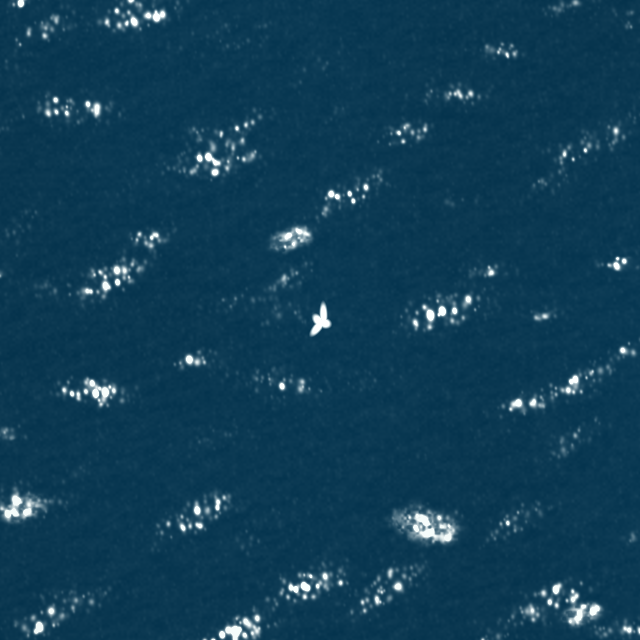
Reproduce this texture procedurally as a Shadertoy shader.

```glsl
// Deep blue open sea seen from above, flecked with sun glints and foam.
// Tilted elliptical swarms set a density field; two turned grids of small
// jittered glints are lit by that field, with some foam and faint grain added.

#define WATER vec3(0.036, 0.218, 0.318)
#define GLINT vec3(0.97, 1.0, 0.995)
#define SWARM_CELLS 9.0
#define SWARM_SIZE vec2(0.031, 0.0115)
#define SWARM_TILT 0.3
#define COARSE_CELLS 66.0
#define FINE_CELLS 115.0
#define GLINT_RADIUS 0.0051
#define COARSE_GAIN 7.5
#define FINE_GAIN 2.6
#define GRAIN 0.026

float hash(vec2 p) {
    return fract(sin(dot(p, vec2(127.1, 311.7))) * 43758.5453);
}

vec2 hash2(vec2 p) {
    return vec2(hash(p), hash(p + 37.3));
}

float noise(vec2 p) {
    vec2 i = floor(p), f = fract(p);
    f = f * f * (3.0 - 2.0 * f);
    return mix(mix(hash(i), hash(i + vec2(1, 0)), f.x),
               mix(hash(i + vec2(0, 1)), hash(i + vec2(1, 1)), f.x), f.y);
}

vec2 rotate(vec2 p, float a) {
    float c = cos(a), s = sin(a);
    return vec2(c * p.x + s * p.y, c * p.y - s * p.x);
}

// Soft lobe from a to b, widest in the middle
float lobe(vec2 p, vec2 a, vec2 b, float width) {
    vec2 axis = 0.5 * (b - a);
    vec2 q = p - 0.5 * (a + b);
    float along = dot(q, axis) / dot(axis, axis);
    float across = dot(q, vec2(-axis.y, axis.x)) / (length(axis) * width);
    return 1.0 - smoothstep(0.6, 1.3, length(vec2(along, across)));
}

// Density of glints: one tilted Gaussian swarm per coarse cell
float swarms(vec2 uv) {
    vec2 cell = floor(uv * SWARM_CELLS);
    float density = 0.0;
    for (int y = -1; y <= 1; y++)
    for (int x = -1; x <= 1; x++) {
        vec2 id = cell + vec2(x, y);
        vec2 d = uv - (id + hash2(id + 5.1)) / SWARM_CELLS;
        float strength = pow(hash(id + 11.7), 2.2);
        float tilt = SWARM_TILT + 0.9 * (hash(id + 23.9) - 0.5);
        vec2 q = rotate(d, tilt) / (SWARM_SIZE * mix(0.5, 1.15, hash(id + 3.3)));
        density += strength * exp(-0.5 * dot(q, q));
    }
    return density * mix(1.2, 0.85, uv.y);
}

// Upright glints on a turned grid, few bright and many faint
float glints(vec2 uv, float cells, float turn, float size) {
    vec2 p = rotate(uv, turn);
    vec2 cell = floor(p * cells);
    float light = 0.0;
    for (int y = -1; y <= 1; y++)
    for (int x = -1; x <= 1; x++) {
        vec2 id = cell + vec2(x, y);
        vec2 d = p - (id + hash2(id + 71.0)) / cells;
        float power = pow(hash(id + 19.4), 4.0);
        float radius = size * mix(0.65, 1.15, hash(id + 53.2));
        vec2 q = rotate(d, 0.2 - turn) / (radius * vec2(0.85, 1.15));
        light += power * exp(-dot(q, q));
    }
    return light;
}

// Foam patches: centre and half width
float foam(vec2 uv) {
    vec3 patches[4] = vec3[4](vec3(0.668, 0.178, 0.045), vec3(0.035, 0.205, 0.033),
                              vec3(0.91, 0.04, 0.030), vec3(0.455, 0.627, 0.031));
    float cover = 0.0;
    for (int i = 0; i < 4; i++) {
        float tilt = i == 0 ? -0.25 : SWARM_TILT;
        float ragged = 0.75 + 0.6 * noise(uv * 70.0);
        vec2 q = rotate(uv - patches[i].xy, tilt) / (patches[i].z * vec2(1.0, 0.5));
        cover += exp(-pow(dot(q, q) * ragged, 1.8));
    }
    return cover;
}

// Compact three-lobed white fleck near the centre
float fleck(vec2 p) {
    float light = lobe(p, vec2(-0.016, -0.024), vec2(0.004, 0.000), 0.0062);
    light = max(light, lobe(p, vec2(0.003, 0.027), vec2(0.004, -0.010), 0.0058));
    light = max(light, lobe(p, vec2(-0.012, 0.008), vec2(0.003, -0.010), 0.0070));
    return max(light, lobe(p, vec2(-0.004, -0.002), vec2(0.015, -0.008), 0.0075));
}

void mainImage(out vec4 fragColor, in vec2 fragCoord) {
    vec2 uv = fragCoord / iResolution.y;
    float cover = foam(uv);
    float density = swarms(uv) * mix(0.5, 1.5, noise(uv * 38.0)) + 0.5 * cover;

    // Sunlit parts
    float coarse = glints(uv, COARSE_CELLS, 0.55, GLINT_RADIUS);
    float fine = glints(uv, FINE_CELLS, 1.1, 0.72 * GLINT_RADIUS);
    float light = COARSE_GAIN * coarse * density * smoothstep(0.0, 0.25, density);
    light += FINE_GAIN * fine * (density + 0.015);
    float froth = 0.6 * noise(uv * 95.0) + 0.4 * noise(uv * 210.0);
    light += cover * mix(0.2, 1.1, smoothstep(0.25, 0.75, froth));
    light = max(light, fleck(uv - vec2(0.502, 0.5)));

    // Faint ripples and grain, stronger around the swarms
    vec2 ripple = rotate(uv, SWARM_TILT) * vec2(45.0, 110.0);
    float grain = noise(ripple) + noise(uv * 230.0) - 1.0;
    light += GRAIN * grain + 0.09 * min(density, 0.8) * froth;

    vec3 color = WATER + (GLINT - WATER) * clamp(light, -0.03, 1.0);
    color *= 1.0 + 0.06 * (noise(uv * 4.0) - 0.5);
    fragColor = vec4(color, 1.0);
}
```
